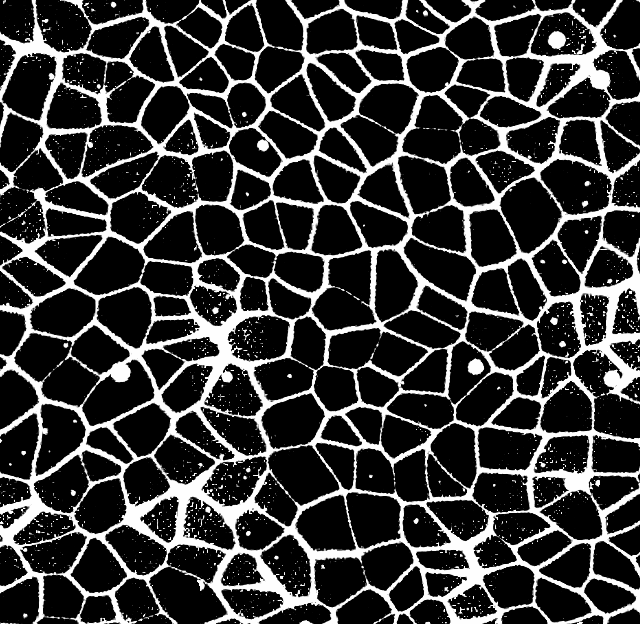
Give the GLSL for this pattern, as a WebGL 1 fragment shader.

```glsl
precision highp float;
uniform vec2 u_resolution;

float hash(vec2 p) {
  vec3 q = fract(p.xyx * 0.1031);
  q += dot(q, q.yzx + 33.33);
  return fract((q.x + q.y) * q.z);
}

vec2 hash2(vec2 p) {
  return vec2(hash(p), hash(p + 57.0));
}

float noise(vec2 p) {
  vec2 i = floor(p), f = fract(p);
  f = f * f * (3.0 - 2.0 * f);
  return mix(mix(hash(i), hash(i + vec2(1, 0)), f.x),
             mix(hash(i + vec2(0, 1)), hash(i + vec2(1, 1)), f.x), f.y);
}

float fbm(vec2 p) {
  return 0.5 * noise(p) + 0.3 * noise(p * 2.1 + 7.0) + 0.2 * noise(p * 4.3 + 19.0);
}

// Depth inside the cell walls, positive on a wall; each wall has its own width
float walls(vec2 p) {
  vec2 cell = floor(p), f = fract(p);
  vec2 nearest = vec2(0.0), home = vec2(0.0);
  float best = 9.0;
  for (int y = -1; y <= 1; y++)
    for (int x = -1; x <= 1; x++) {
      vec2 g = vec2(x, y);
      vec2 r = g + 0.04 + 0.92 * hash2(cell + g) - f;
      if (dot(r, r) < best) {
        best = dot(r, r);
        nearest = r;
        home = g;
      }
    }
  // Soft minimum over the walls rounds and thickens the junctions
  float sum = 1e-20;
  for (int y = -2; y <= 2; y++)
    for (int x = -2; x <= 2; x++) {
      vec2 g = home + vec2(x, y);
      vec2 r = g + 0.04 + 0.92 * hash2(cell + g) - f;
      vec2 across = r - nearest;
      if (dot(across, across) > 1e-5) {
        float d = dot(0.5 * (nearest + r), normalize(across));
        float id = hash(2.0 * cell + g + home + 311.0);
        sum += exp((mix(0.0, 0.064, sqrt(id)) - d) / 0.035);
      }
    }
  return 0.035 * log(sum);
}

// Depth inside scattered round spots
float spots(vec2 p, float freq, float chance, float small, float large) {
  vec2 cell = floor(p * freq);
  float depth = -1.0;
  for (int y = -1; y <= 1; y++)
    for (int x = -1; x <= 1; x++) {
      vec2 id = cell + vec2(x, y);
      float pick = hash(id + 131.0);
      float size = hash(id + 271.0);
      float radius = mix(small, large, size * size);
      vec2 center = (id + hash2(id + 83.0)) / freq;
      if (pick < chance) depth = max(depth, radius - length(p - center));
    }
  return depth;
}

void main() {
  vec2 p = gl_FragCoord.xy / u_resolution.y;

  // Gently curved cell network
  vec2 bend = vec2(noise(p * 13.0 + 40.0), noise(p * 13.0 + 90.0)) - 0.5;
  vec2 drift = vec2(noise(p * 4.0 + 11.0), noise(p * 4.0 + 61.0)) - 0.5;
  vec2 q = p + 0.018 * bend + 0.06 * drift;
  float depth = walls(q * vec2(13.8, 15.2) + 20.0) / 14.5;

  // Hazy regions carry wider walls, more spots and denser grains
  float haze = smoothstep(0.5, 0.82, fbm(p * 5.5 + 3.0) + 0.06 * (p.x - p.y));
  float wallGlow = exp(min(depth, 0.0) / 0.006);
  depth += 0.005 * smoothstep(0.5, 1.0, haze);
  depth = max(depth, spots(p, 10.0, 0.12 + 0.4 * haze, 0.003, 0.017));
  depth = max(depth, spots(p + 5.0, 34.0, 0.04 + 0.3 * haze, 0.0015, 0.005));

  // Ragged borders and loose grains
  float grain = noise(p * 340.0);
  float soft = max(0.0011, 0.55 / u_resolution.y);
  float body = smoothstep(-soft, soft, depth + 0.0026 * (grain - 0.5));
  float cut = 1.08 - 0.3 * wallGlow * mix(0.45, 1.0, haze) - 0.28 * haze;
  float dust = smoothstep(cut - 0.08, cut + 0.08, grain);

  gl_FragColor = vec4(vec3(0.995 * max(body, dust)), 1.0);
}
```
